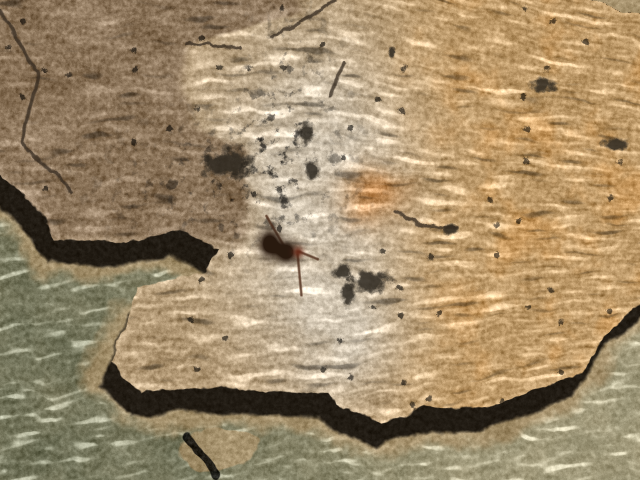
Write a Shadertoy shader that draws this texture.

```glsl
const vec2 OUTLINE[22] = vec2[](
    vec2(-.1, 1.1), vec2(-.1, .67), vec2(0, .635), vec2(.078, .565), vec2(.12, .505), vec2(.26, .495),
    vec2(.375, .52), vec2(.458, .48), vec2(.43, .435), vec2(.285, .4), vec2(.23, .25), vec2(.295, .183),
    vec2(.425, .193), vec2(.685, .18), vec2(.71, .153), vec2(.8, .12), vec2(.885, .15), vec2(1.02, .15),
    vec2(1.215, .227), vec2(1.285, .33), vec2(1.42, .44), vec2(1.42, 1.1));

// Dark pits: centre, radii
const vec4 PITS[10] = vec4[](
    vec4(.637, .722, .015, .025), vec4(.65, .645, .018, .02), vec4(.713, .435, .022, .018),
    vec4(.725, .388, .015, .032), vec4(.77, .415, .05, .026), vec4(.475, .66, .06, .036),
    vec4(.938, .522, .018, .013), vec4(1.285, .7, .03, .014), vec4(1.135, .825, .032, .016),
    vec4(.816, .892, .008, .015));

// Cracks: start, end
const vec4 CRACKS[8] = vec4[](
    vec4(0, .98, .075, .85), vec4(.075, .85, .05, .7), vec4(.05, .7, .15, .6), vec4(.39, .91, .5, .9),
    vec4(.57, .92, .7, 1), vec4(.82, .56, .88, .53), vec4(.88, .53, .95, .525), vec4(.72, .87, .69, .8));

vec2 hash2(vec2 p) {
    p = vec2(dot(p, vec2(127.1, 311.7)), dot(p, vec2(269.5, 183.3)));
    return fract(sin(p) * 43758.5) * 2. - 1.;
}

float gradientNoise(vec2 p) {
    vec2 i = floor(p), f = fract(p), u = f * f * (3. - 2. * f), e = vec2(1, 0);
    return mix(mix(dot(hash2(i), f), dot(hash2(i + e), f - e), u.x),
               mix(dot(hash2(i + e.yx), f - e.yx), dot(hash2(i + 1.), f - 1.), u.x), u.y);
}

float fbm(vec2 p) {
    float sum = 0., amp = 1.;
    for (int i = 0; i < 4; i++) {
        sum += amp * gradientNoise(p);
        p = mat2(1.6, 1.2, -1.2, 1.6) * p + 3.7;
        amp *= .55;
    }
    return sum;
}

float segment(vec2 p, vec2 a, vec2 b) {
    vec2 d = b - a;
    return length(p - a - d * clamp(dot(p - a, d) / dot(d, d), 0., 1.));
}

float barkDistance(vec2 p) {
    float d = 9., side = 1.;
    for (int i = 0; i < 22; i++) {
        vec2 a = OUTLINE[i], b = OUTLINE[(i + 1) % 22];
        d = min(d, segment(p, a, b));
        if ((a.y > p.y) != (b.y > p.y) && p.x < a.x + (b.x - a.x) * (p.y - a.y) / (b.y - a.y)) side = -side;
    }
    return d * side;
}

float glow(vec2 p, vec2 centre, vec2 radii) {
    vec2 q = (p - centre) / radii;
    return exp(-dot(q, q));
}

float stroke(float d, float width) {
    float aa = 1. / iResolution.y;
    return 1. - smoothstep(width - aa, width + aa, d);
}

// Exposed wood, with a tan ledge and a loose chip
vec3 underWood(vec2 p, float ledge, float rough, float fine) {
    float streak = gradientNoise(vec2(p.x * 17., (p.y - .12 * p.x) * 75.) + rough);
    vec3 col = mix(vec3(.47, .47, .37), vec3(.63, .6, .48), smoothstep(.3, 1.1, p.x) + .4 * rough);
    col += .24 * smoothstep(.08, .4, streak) + .15 * streak;
    float chip = length((p - vec2(.465, .065)) / vec2(.08, .05)) + .5 * rough;
    float tanPart = max(1. - smoothstep(.01, .045, ledge + .04 * rough), 1. - smoothstep(.85, .95, chip));
    col = mix(col, vec3(.67, .58, .43) + .15 * rough, .85 * tanPart);
    col *= 1. - .8 * stroke(segment(p + .015 * rough, vec2(.385, .085), vec2(.45, .01)), .009);
    return col + .16 * fine;
}

vec3 barkColor(vec2 p, float rough, float fine) {
    vec2 q = p - vec2(.68, .5);
    float flow = q.y * (1. + .6 * max(q.x, 0.)) + .014 * rough;
    float grain = gradientNoise(vec2(p.x * 13., flow * 62.));
    float thread = gradientNoise(vec2(p.x * 25., flow * 130.));

    // Broad tints
    vec3 col = mix(vec3(.69, .59, .45), vec3(.75, .61, .42), smoothstep(.65, .95, p.x + .1 * rough));
    col = mix(col, vec3(.77, .55, .29), .55 * smoothstep(-.1, .5, rough) * smoothstep(.75, 1., p.x));
    float pale = glow(p, vec2(.65, .64), vec2(.2, .27)) + .8 * glow(p, vec2(.7, .3), vec2(.14));
    col = mix(col, vec3(.81, .76, .68), clamp(pale * (1.1 + .5 * rough), 0., 1.));
    float rim = p.x + .035 * rough - .4 - .22 * smoothstep(.9, .98, p.y) - .1 * smoothstep(.75, .68, p.y);
    float brown = (1. - smoothstep(-.02, .02, rim)) * smoothstep(.46, .52, p.y);
    col = mix(col, vec3(.53, .44, .34) + .06 * rough, .92 * brown);
    col = mix(col, vec3(.74, .49, .25), .8 * glow(p + .03 * rough, vec2(.77, .59), vec2(.06, .05)));

    // Fibres and grit
    col += (.16 * smoothstep(.1, .4, grain) + .18 * grain + .14 * thread) * (1. - .5 * brown);
    col += .2 * fine + .05 * rough;
    col *= 1. - .3 * smoothstep(.2, .5, -grain);
    float gritty = glow(p, vec2(.48, .62), vec2(.24, .13)) + glow(p, vec2(.6, .78), vec2(.1, .2));
    col *= 1. - .5 * gritty * smoothstep(.1, .5, fbm(p * 38.));

    // Scattered specks
    vec2 cell = floor(p * 16.);
    float speck = length(fract(p * 16.) - .5 - .28 * hash2(cell)) + .12 * fine;
    col *= 1. - .55 * step(.5, hash2(cell + 9.).x) * (1. - smoothstep(.05, .13, speck));

    // Pits and cracks
    float ragged = .65 * fbm(p * 45.), crack = 9.;
    for (int i = 0; i < 10; i++) {
        float d = length((p - PITS[i].xy) / PITS[i].zw) + ragged;
        col = mix(col, vec3(.17, .15, .12), .85 * (1. - smoothstep(.5, 1.1, d)));
    }
    vec2 bent = p + .012 * vec2(rough, ragged);
    for (int i = 0; i < 8; i++) crack = min(crack, segment(bent, CRACKS[i].xy, CRACKS[i].zw));
    return mix(col, vec3(.2, .16, .12), .75 * stroke(crack, .0035));
}

vec3 addInsect(vec3 col, vec2 p) {
    float legs = min(segment(p, vec2(.62, .47), vec2(.628, .385)), segment(p, vec2(.59, .49), vec2(.555, .55)));
    legs = min(legs, segment(p, vec2(.625, .475), vec2(.662, .46)));
    col = mix(col, vec3(.3, .17, .1), .8 * stroke(legs, .0025));
    float body = glow(p, vec2(.562, .492), vec2(.02, .025)) + glow(p, vec2(.597, .475), vec2(.02));
    col = mix(col, vec3(.16, .1, .06), min(1., 1.5 * body));
    return mix(col, vec3(.4, .17, .1), glow(p, vec2(.621, .475), vec2(.011)));
}

void mainImage(out vec4 fragColor, in vec2 fragCoord) {
    vec2 p = fragCoord / iResolution.y;
    float rough = fbm(p * 9.), fine = fbm(p * 95.);
    vec2 ragged = p + .013 * vec2(fbm(p * 17.), fbm(p * 17. + 8.));
    float corner = p.x * .4 + p.y + .03 * rough - 1.49;
    float bark = max(barkDistance(ragged), corner);
    float shadow = barkDistance(ragged + vec2(.022, .052));

    vec3 col = underWood(p, shadow, rough, fine);
    float shade = (1. - smoothstep(-.006, .005, shadow)) * step(corner, 0.);
    col = mix(col, vec3(.1, .08, .055) + .06 * fine, .95 * shade);

    // Raised sheet with a lit lip
    vec3 sheet = barkColor(p, rough, fine) + .07 * smoothstep(-.018, -.004, bark);
    col = mix(col, addInsect(sheet, p), stroke(bark, 0.));
    fragColor = vec4(clamp(col, 0., 1.), 1.);
}
```
